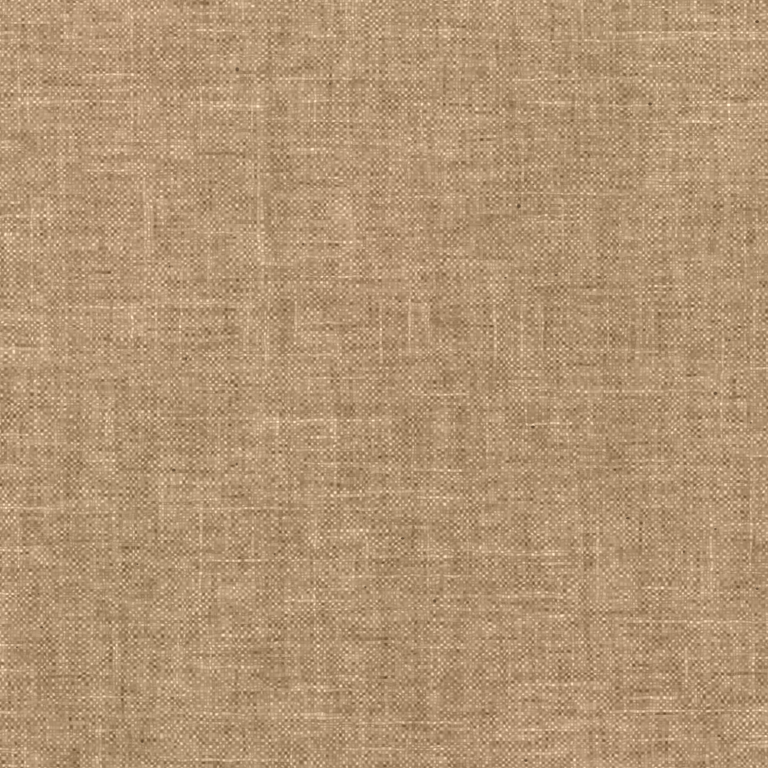
This texture is drawn by a Shadertoy shader. Its source:

```glsl
#define THREADS 236.0
#define CONTRAST 1.2
#define WEAVE_DEPTH 0.085
#define GAP_DEPTH 0.05
#define KNOT_TONE 0.17
#define THREAD_TONE 0.075
#define BAND_TONE 0.062
#define SLUB_TONE 0.085
#define SPECK_GRID 24.0
#define SPECK_SHARE 0.08
#define LINEN vec3(0.699, 0.582, 0.452)
#define SPECK_BROWN vec3(0.33, 0.24, 0.15)

const float PI = 3.14159265;

float hash(vec2 p) {
    return fract(sin(dot(p, vec2(127.1, 311.7))) * 43758.5453);
}

float noise(vec2 p) {
    vec2 i = floor(p), f = fract(p);
    f = f * f * (3.0 - 2.0 * f);
    return mix(mix(hash(i), hash(i + vec2(1, 0)), f.x),
               mix(hash(i + vec2(0, 1)), hash(i + vec2(1, 1)), f.x), f.y);
}

// Tone of one set of threads: uneven yarn, long bright slubs, short dark gaps
float yarn(float id, float across, float along, float seed) {
    float body = cos(PI * across);
    float tone = THREAD_TONE * (noise(vec2(id + seed, along * 22.0)) - 0.5);
    float slub = smoothstep(0.80, 0.98, noise(vec2(id + seed + 300.0, along * 7.0)));
    float gap = smoothstep(0.80, 1.0, noise(vec2(id + seed + 600.0, along * 30.0)));
    return tone + SLUB_TONE * body * (slub - gap);
}

// Plain weave: brightness offset from the mean linen colour
float weave(vec2 uv) {
    vec2 drift = vec2(noise(uv * vec2(60.0, 9.0)), noise(uv * vec2(9.0, 60.0) + 70.0));
    vec2 jitter = vec2(noise(uv * 110.0 + 9.0), noise(uv * 110.0 + 53.0));
    vec2 p = uv * THREADS + 0.9 * drift + 0.6 * jitter;
    vec2 id = floor(p), f = fract(p) - 0.5;

    // Raised knots alternate with sunken ones and differ in strength
    float strength = mix(0.4, 1.6, noise(uv * 75.0 + 24.0));
    float over = sin(PI * p.x) * sin(PI * p.y);
    float bump = cos(PI * f.x) * cos(PI * f.y);
    float tone = WEAVE_DEPTH * strength * over + GAP_DEPTH * (bump - 0.405);
    tone += KNOT_TONE * bump * (hash(id + 11.0) - 0.5);

    tone += yarn(id.y, f.y, uv.x, 17.0);
    tone += 0.8 * yarn(id.x, f.x, uv.y, 1041.0);
    return tone + 0.07 * (noise(uv * THREADS * 1.3) - 0.5);
}

// Soft vertical bands of denser and looser cloth
float bands(vec2 uv) {
    float wide = noise(uv * vec2(13.0, 2.2) + 5.0) - 0.5;
    float narrow = noise(uv * vec2(42.0, 4.5) + 31.0) - 0.5;
    return BAND_TONE * (0.5 * wide + 0.6 * narrow) + 0.02 * (uv.y - 0.5);
}

// Sparse dark flecks of husk
float specks(vec2 uv, float pixel) {
    vec2 cell = floor(uv * SPECK_GRID);
    vec2 spot = vec2(hash(cell + 3.0), hash(cell + 8.0)) * 0.7 + 0.15;
    vec2 d = uv - (cell + spot) / SPECK_GRID;
    d.y *= mix(0.8, 1.7, hash(cell + 21.0));
    float radius = mix(0.0008, 0.0024, hash(cell + 14.0));
    float present = step(1.0 - SPECK_SHARE, hash(cell + 40.0));
    return present * (1.0 - smoothstep(radius - pixel, radius + pixel, length(d)));
}

void mainImage(out vec4 fragColor, in vec2 fragCoord) {
    float pixel = 1.0 / iResolution.y;
    vec2 uv = fragCoord * pixel;

    // Four samples per pixel keep the fine threads smooth
    float tone = 0.0;
    for (int i = 0; i < 4; i++) {
        vec2 offset = vec2(i % 2, i / 2) * 0.5 - 0.25;
        tone += 0.25 * weave(uv + offset * pixel);
    }
    vec3 color = LINEN + CONTRAST * tone + bands(uv);

    // Faint rosy patches
    float tint = noise(uv * vec2(6.0, 3.0) + 90.0) - 0.5;
    color += tint * vec3(0.010, -0.006, 0.002);

    color = mix(color, SPECK_BROWN, 0.8 * specks(uv, pixel));
    fragColor = vec4(clamp(color, 0.0, 1.0), 1.0);
}
```
